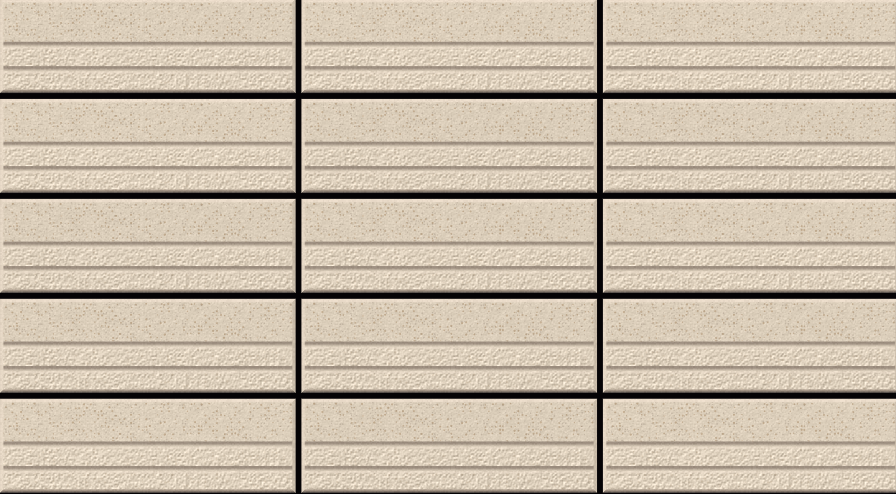
Write a WebGL 2 fragment shader that draws this texture.

```glsl
#version 300 es
precision highp float;
// Cream stone wall tiles with bevelled edges, grooved rough ribs and black joints.
uniform vec2 u_resolution;
out vec4 outColor;

// Lengths are fractions of the canvas height.
const vec2 PERIOD = vec2(0.6102, 0.2023);
const vec2 FIRST_JOINT = vec2(0.6043, 0.1943);
const float JOINT = 0.0118;
const float BEVEL = 0.0075;

const vec3 STONE = vec3(0.862, 0.81, 0.732);
const vec3 LIGHT = vec3(0.93, 0.87, 0.80);
const vec3 SHADE = vec3(0.64, 0.58, 0.52);
const vec3 DARK = vec3(0.35, 0.32, 0.30);
const vec3 SPECK = vec3(0.66, 0.55, 0.42);
const vec3 BLACK = vec3(0.02, 0.01, 0.02);

float hash(vec2 p) {
  return fract(sin(dot(p, vec2(127.1, 311.7))) * 43758.5453);
}

float noise(vec2 p) {
  vec2 i = floor(p), f = fract(p);
  f = f * f * (3.0 - 2.0 * f);
  return mix(mix(hash(i), hash(i + vec2(1, 0)), f.x),
             mix(hash(i + vec2(0, 1)), hash(i + vec2(1, 1)), f.x), f.y);
}

// Antialiased strip between two positions.
float band(float x, float from, float to, float blur) {
  return smoothstep(from - blur, from + blur, x)
       - smoothstep(to - blur, to + blur, x);
}

// One randomly placed dot in some cells of a grid.
float speckle(vec2 p, float cell, float chance, float blur) {
  vec2 id = floor(p / cell);
  vec2 offset = 0.3 + 0.4 * vec2(hash(id + 7.3), hash(id + 19.1));
  float dist = length(fract(p / cell) - offset) * cell;
  float radius = cell * mix(0.15, 0.3, hash(id + 31.7));
  return step(hash(id), chance) * (1.0 - smoothstep(radius - blur, radius + blur, dist));
}

// Bumps lit from the upper left.
float relief(vec2 p, float frequency) {
  vec2 q = p * frequency;
  return noise(q) - noise(q + vec2(0.5, 0.7));
}

// Dark undercut fading down a slope to a faintly lit lip.
vec3 groove(vec3 color, float depth, float start, float blur) {
  float slope = smoothstep(start + 0.003, start + 0.011, depth);
  vec3 slopeColor = mix(SHADE * 0.96, STONE, slope);
  color = mix(color, slopeColor, band(depth, start, start + 0.011, blur));
  return mix(color, LIGHT, 0.6 * band(depth, start + 0.011, start + 0.015, blur));
}

// Each side of the chamfer catches light differently, meeting in mitres.
vec3 bevel(vec3 color, vec2 p, vec2 size, float blur) {
  vec2 far = size - p;
  float side = min(p.x, far.x), level = min(p.y, far.y);
  vec3 sideColor = p.x < far.x ? mix(STONE, LIGHT, 0.6) : mix(STONE, SHADE, 0.3);
  vec3 bottomColor = mix(DARK, SHADE, smoothstep(0.0, 0.005, far.y));
  vec3 levelColor = p.y < far.y ? mix(STONE, LIGHT, 0.9) : bottomColor;
  vec3 face = mix(sideColor, levelColor, smoothstep(-blur, blur, side - level));
  float edge = min(side, level);
  return mix(face, color, smoothstep(BEVEL - 2.0 * blur, BEVEL + blur, edge));
}

vec3 tile(vec2 p, vec2 size, float blur) {
  // Fine speckled face above, coarse ribs below.
  float rough = smoothstep(0.083, 0.092, p.y);
  vec3 color = mix(STONE, LIGHT, 0.12 * rough);
  color += 0.012 * (noise(p * 60.0) - 0.5);
  color += mix(0.05, 0.20, rough) * relief(p, mix(330.0, 260.0, rough));
  color = mix(color, SPECK, mix(0.55, 0.2, rough) * speckle(p, 0.0075, 0.3, blur));
  color = mix(color, SHADE, mix(0.4, 0.25, rough) * speckle(p + 0.37, 0.0055, 0.22, blur));
  color = mix(color, LIGHT, 0.5 * speckle(p + 0.71, 0.0065, 0.25, blur));

  color = groove(color, p.y, 0.0865, blur);
  color = groove(color, p.y, 0.1360, blur);
  color = bevel(color, p, size, blur);
  return color + 0.045 * (hash(floor(p * 300.0)) - 0.5);
}

void main() {
  float blur = 0.6 / u_resolution.y;
  vec2 p = gl_FragCoord.xy / u_resolution.y;
  p.y = 1.0 - p.y;

  // Tile coordinates run right and down from the inner joint corner.
  vec2 grid = (p - FIRST_JOINT) / PERIOD;
  vec2 size = PERIOD - JOINT;
  vec2 local = fract(grid) * PERIOD - 0.5 * JOINT;
  vec3 color = tile(local, size, blur);
  color *= 1.0 + 0.01 * (hash(floor(grid)) - 0.5);

  vec2 inset = min(local, size - local);
  float inside = smoothstep(-blur, blur, min(inset.x, inset.y));
  outColor = vec4(mix(BLACK, color, inside), 1.0);
}
```
